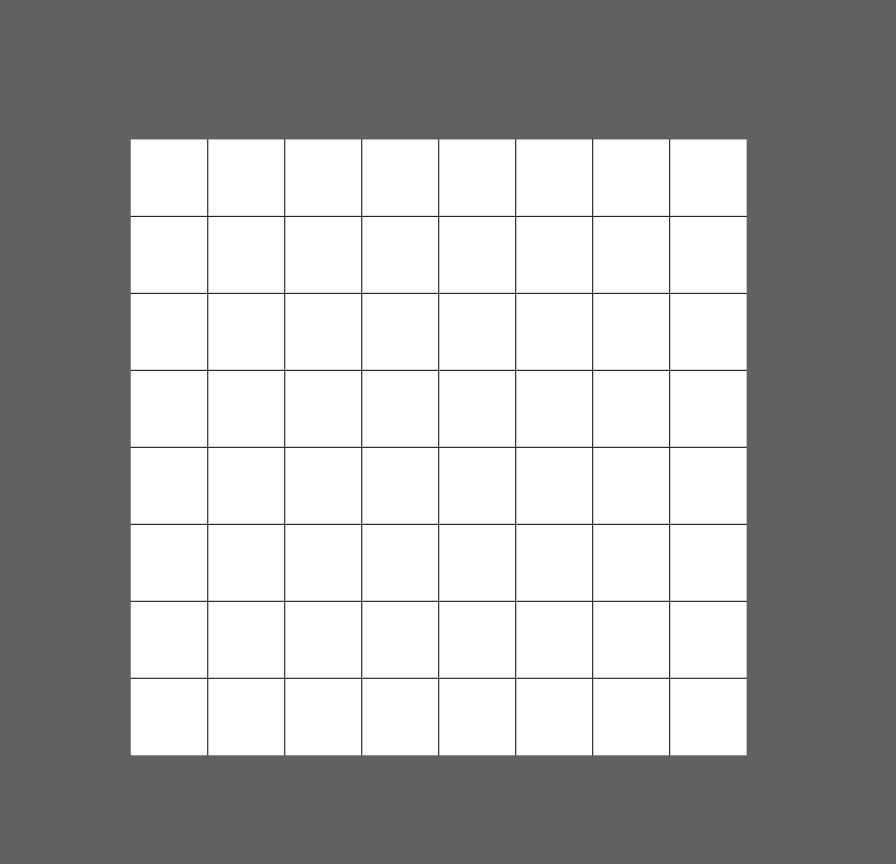
Write a WebGL 1 fragment shader that draws this pattern.

```glsl
precision highp float;
uniform vec2 u_resolution;

// A white board of 8 by 8 square cells ruled with hairlines on plain grey.
// Lines come from a repeated distance, smoothed by exact box coverage;
// the even grey margin lets the canvas tile without a seam.

// Share of a pixel, centred at distance d, covered by a band of half-width h.
vec2 bandCoverage(vec2 d, float h, float pixel) {
  vec2 covered = min(d + 0.5 * pixel, h) - max(d - 0.5 * pixel, -h);
  return clamp(covered / pixel, 0.0, 1.0);
}

void main() {
  // Lengths are fractions of the canvas height.
  float pixel = 1.0 / u_resolution.y;
  float cell = 0.0891;
  vec2 center = vec2(0.4896 * u_resolution.x * pixel, 0.4822);
  vec2 p = gl_FragCoord.xy * pixel - center;

  // Board of eight cells each way
  vec2 inside = bandCoverage(p, 4.0 * cell, pixel);
  float board = inside.x * inside.y;

  // Seven inner rules each way; the outer edge has none
  vec2 grid = p / cell;
  vec2 offset = (fract(grid + 0.5) - 0.5) * cell;
  vec2 rules = bandCoverage(offset, 0.00067, pixel) * step(abs(grid), vec2(3.5));
  float ink = max(rules.x, rules.y);

  vec3 paper = mix(vec3(1.0), vec3(0.14), ink);
  gl_FragColor = vec4(mix(vec3(0.38), paper, board), 1.0);
}
```
